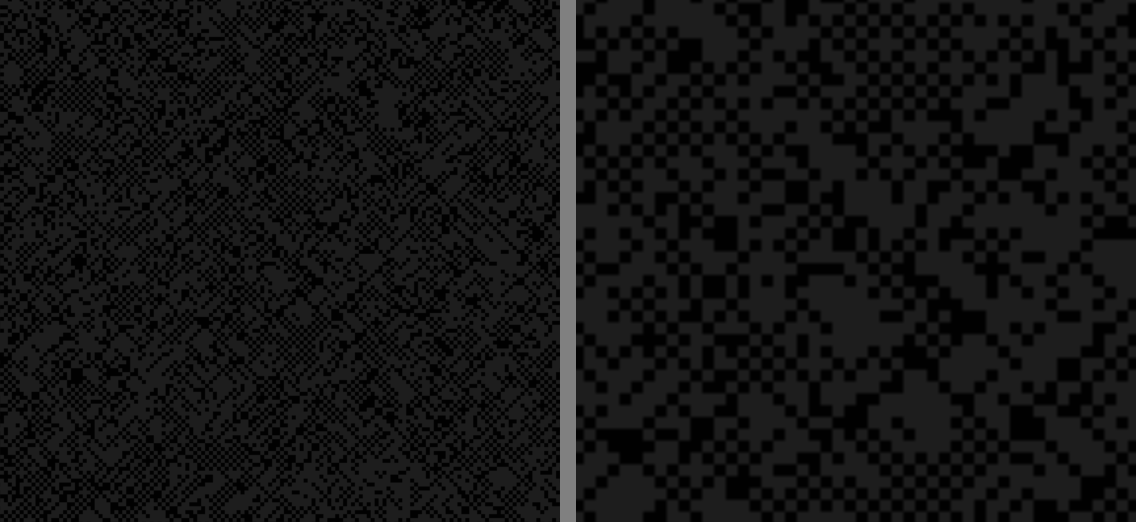
Left: the whole. Right: its middle third, enlarged.
This pattern is drawn by a WebGL 2 fragment shader. Its source:

```glsl
#version 300 es
precision highp float;
// Dark woven grid of square cells, crossed by broken diagonal stair-step strokes.

uniform vec2 u_resolution;
out vec4 outColor;

const vec3 CLOTH = vec3(0.114);
const vec3 STROKE = vec3(0.004);
const float CELLS_ACROSS = 142.0;
const float EDGE_SOFTNESS = 0.22;

// Integer hash of a lattice point, from 0 to 1.
float hash(vec2 point, float seed) {
    uvec2 q = uvec2(ivec2(floor(point)) + 4096);
    uint h = q.x * 1597334677u ^ q.y * 3812015801u ^ uint(seed) * 2654435769u;
    h = (h ^ (h >> 15)) * 2246822519u;
    h = (h ^ (h >> 13)) * 3266489917u;
    return float((h ^ (h >> 16)) >> 8) / 16777216.0;
}

float cornerSlope(vec2 corner, vec2 offset, float seed) {
    float angle = 6.28318 * hash(corner, seed);
    return dot(vec2(cos(angle), sin(angle)), offset);
}

float gradientNoise(vec2 p, float seed) {
    vec2 i = floor(p);
    vec2 f = p - i;
    vec2 s = f * f * f * (f * (f * 6.0 - 15.0) + 10.0);
    vec2 e = vec2(1.0, 0.0);
    float low = mix(cornerSlope(i, f, seed), cornerSlope(i + e, f - e, seed), s.x);
    float high = mix(cornerSlope(i + e.yx, f - e.yx, seed),
                     cornerSlope(i + 1.0, f - 1.0, seed), s.x);
    return mix(low, high, s.y);
}

// Chance of a dark run: each patch favours one checker parity and one direction.
float runChance(vec2 cell, float parity, float lean) {
    float parityBias = clamp(gradientNoise(cell / 13.0, 3.0) * 5.0, -1.0, 1.0);
    float leanBias = clamp(gradientNoise(cell / 15.0, 7.0) * 2.5, -1.0, 1.0);
    float chance = 0.27 + 0.17 * parityBias * (1.0 - 2.0 * parity);
    return chance * (1.0 + 0.2 * lean * leanBias);
}

// Rank of the run at this spot of a diagonal: dark below 1, lower is stronger.
float runRank(float line, float along, float lean, float seed) {
    float pick = hash(vec2(line, 0.0), seed);
    float runLength = 2.0 * floor(mix(1.5, 11.0, pick * pick));
    float shift = floor(runLength * hash(vec2(line, 1.0), seed));
    float run = floor((along + shift) / runLength);
    float middle = (run + 0.5) * runLength - shift;
    vec2 center = 0.5 * (lean > 0.0 ? vec2(line + middle, line - middle)
                                    : vec2(middle + line, middle - line));
    float chance = runChance(center, mod(line, 2.0), lean);
    return hash(vec2(line, run), seed + 1.0) / chance;
}

// A stroke yields to a stronger neighbour, which keeps the lines one cell thin.
float thinStroke(float line, float along, float lean, float seed) {
    float rank = runRank(line, along, lean, seed);
    float rival = min(runRank(line - 1.0, along, lean, seed),
                      runRank(line + 1.0, along, lean, seed));
    return step(rank, min(rival, 1.0));
}

float strokeAt(vec2 cell) {
    float rising = cell.x - cell.y;
    float falling = cell.x + cell.y;
    return max(thinStroke(falling, rising, 1.0, 11.0),
               thinStroke(rising, falling, -1.0, 23.0));
}

// Blend the four nearest cells over a narrow border.
float softStrokes(vec2 p) {
    vec2 i = floor(p - 0.5);
    vec2 f = smoothstep(0.5 - EDGE_SOFTNESS, 0.5 + EDGE_SOFTNESS, p - 0.5 - i);
    float low = mix(strokeAt(i), strokeAt(i + vec2(1.0, 0.0)), f.x);
    float high = mix(strokeAt(i + vec2(0.0, 1.0)), strokeAt(i + 1.0), f.x);
    return mix(low, high, f.y);
}

void main() {
    vec2 grid = gl_FragCoord.xy / u_resolution.x * CELLS_ACROSS;
    outColor = vec4(mix(CLOTH, STROKE, softStrokes(grid)), 1.0);
}
```
